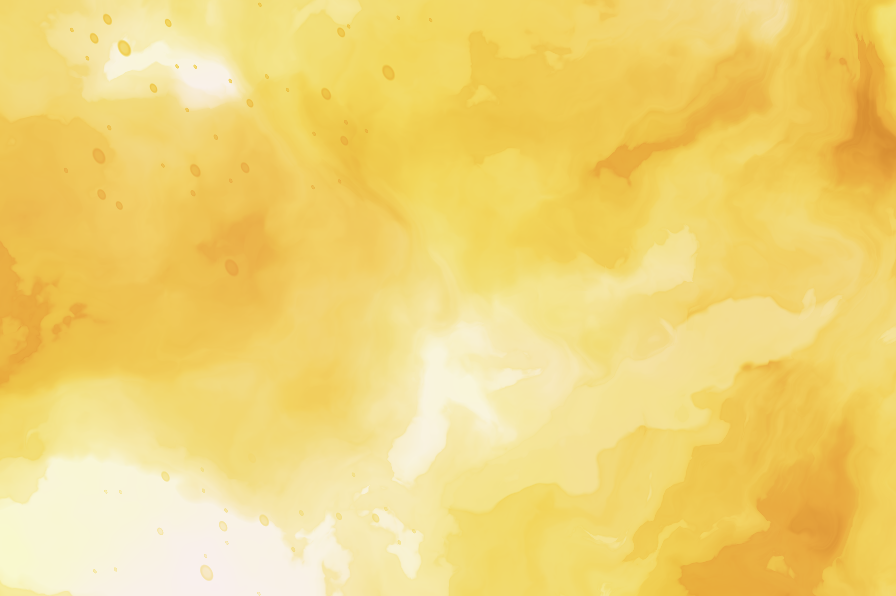
Give the GLSL for this background, as a Shadertoy shader.

```glsl
#define WARP 0.5           // raggedness of the wash outlines
#define MOTTLE 3.4         // strength of the cloudy pigment
#define STREAK 2.4         // strength of the brush streaks
#define PIVOT 2.35         // mean pigment tone
#define FRONT_STEP 0.5     // tone jump across a drying front
#define RIM 0.35           // pigment gathered along the fronts
#define DROP_SCALE 22.0    // splatter cells per canvas height

// Paper white to deep amber
const vec3 PIGMENT[7] = vec3[7](
    vec3(.975, .955, .87), vec3(.965, .91, .66), vec3(.95, .87, .50),
    vec3(.95, .83, .37), vec3(.93, .765, .29), vec3(.91, .66, .24),
    vec3(.80, .49, .16));

vec3 hash3(vec2 c) {
    vec3 q = fract(c.xyx * vec3(.1031, .1030, .0973));
    q += dot(q, q.yzx + 33.33);
    return fract((q.xxy + q.yzz) * q.zyx);
}

// Smooth cellular noise: random values blended around jittered sites
float cells(vec2 p) {
    vec2 base = floor(p);
    float total = .0025, weights = .005;
    for (int y = -1; y <= 1; y++)
    for (int x = -1; x <= 1; x++) {
        vec2 cell = base + vec2(x, y);
        vec3 h = hash3(cell);
        vec2 d = cell + h.xy - p;
        float w = max(0., 1. - dot(d, d));
        w *= w * w;
        total += w * h.z;
        weights += w;
    }
    return total / weights;
}

float fbm(vec2 p) {
    float sum = 0., gain = .516;
    for (int i = 0; i < 5; i++) {
        sum += gain * cells(p);
        p = mat2(1.62, 1.22, -1.22, 1.62) * p + 19.7;
        gain *= .5;
    }
    return sum;
}

float blob(vec2 p, vec2 centre, vec2 size) {
    vec2 d = (p - centre) / size;
    return exp(-dot(d, d));
}

// Broad layout of light and heavy pigment
float composition(vec2 p) {
    float tone = 3.1;
    // Bare paper and thin washes
    tone -= 3.4 * blob(p, vec2(.38, .06), vec2(.42, .20));
    tone -= 2.6 * blob(p, vec2(.74, .37), vec2(.22, .16));
    tone -= 3.4 * blob(p, vec2(.25, .97), vec2(.15, .13));
    tone -= 1.4 * blob(p, vec2(.66, .93), vec2(.20, .14));
    tone -= 1.6 * blob(p, vec2(1.14, .92), vec2(.16, .13));
    tone -= 1.0 * blob(p, vec2(1.0, .48), vec2(.12, .06));
    tone -= 1.0 * blob(p, vec2(.10, .33), vec2(.20, .10));
    // Gold and amber pools
    tone += 1.3 * blob(p, vec2(1.42, .78), vec2(.17, .22));
    tone += 0.9 * blob(p, vec2(1.48, .72), vec2(.07, .12));
    tone += 0.9 * blob(p, vec2(.55, .65), vec2(.30, .10));
    tone += 1.0 * blob(p, vec2(0., .47), vec2(.10, .12));
    tone += 0.7 * blob(p, vec2(1.1, .75), vec2(.35, .10));
    tone += 1.2 * blob(p, vec2(1.35, .10), vec2(.25, .14));
    return tone;
}

// Tilted oval droplets, scattered inside one soft cluster
float splatter(vec2 p, vec2 centre, vec2 size) {
    vec2 g = p * DROP_SCALE, base = floor(g);
    float cover = 0.;
    for (int y = -1; y <= 1; y++)
    for (int x = -1; x <= 1; x++) {
        vec2 cell = base + vec2(x, y);
        vec3 h = hash3(cell + 71.);
        vec2 site = cell + h.xy, d = g - site;
        float radius = mix(.06, .24, pow(hash3(cell + 5.).x, 2.5));
        float r = length(vec2(dot(d, vec2(.87, .5)), .65 * dot(d, vec2(-.5, .87)))) / radius;
        float present = step(h.z, .7 * blob(site / DROP_SCALE, centre, size));
        float body = (1. - smoothstep(.75, 1.1, r)) * mix(.7, 1., smoothstep(.4, .85, r));
        cover = max(cover, present * body);
    }
    return cover;
}

void mainImage(out vec4 fragColor, in vec2 fragCoord) {
    vec2 p = fragCoord / iResolution.y;
    vec2 warp = vec2(fbm(p * 2.5 + 3.), fbm(p * 2.5 + 47.)) - .5;
    vec2 q = p + WARP * warp;

    // Clouded pigment, with steep streaks toward the right
    float tone = composition(q) + MOTTLE * (fbm(q * 4. + 5.) - .5);
    vec2 brush = vec2(dot(q, vec2(.93, -.37)) * 14., dot(q, vec2(.37, .93)) * 3.);
    tone += STREAK * smoothstep(.6, 1.2, p.x) * (fbm(brush + 31.) - .5);

    // Drying fronts, crisp in some places and bled out in others
    float wash = PIVOT + .75 * (tone - PIVOT);
    for (int i = 0; i < 4; i++) {
        float k = float(i);
        float field = tone - .8 - 1.1 * k + 1.2 * (fbm(p * 9. + 13. * k) - .5);
        float bleed = smoothstep(.28, .6, cells(p * 3.5 + 7.3 * k));
        float soft = mix(.06, .9, bleed);
        wash += FRONT_STEP * (smoothstep(-soft, soft, field) - .5);
        wash += RIM * (1. - bleed) * exp(-abs(field - .05) * 12.);
    }

    // Pale slanted wash with a gathered edge
    vec2 d = q - vec2(1.04, .27);
    float leaf = 1. - length(vec2(dot(d, vec2(.92, .39)) / .29, dot(d, vec2(-.39, .92)) / .08));
    wash = mix(wash, 1.4, .75 * smoothstep(-.03, .12, leaf));
    wash += RIM * exp(-abs(leaf) * 22.);

    // Amber and pale droplets
    wash = mix(wash, 5.3, .65 * splatter(p, vec2(.40, .86), vec2(.26, .17)));
    wash = mix(wash, 2.7, .60 * splatter(p, vec2(.42, .12), vec2(.30, .09)));

    float t = clamp(wash, 0., 5.999);
    int stop = int(t);
    vec3 colour = mix(PIGMENT[stop], PIGMENT[stop + 1], fract(t));
    colour *= 1. + warp.x * vec3(0., .06, -.25);
    fragColor = vec4(clamp(colour, 0., 1.), 1.);
}
```
